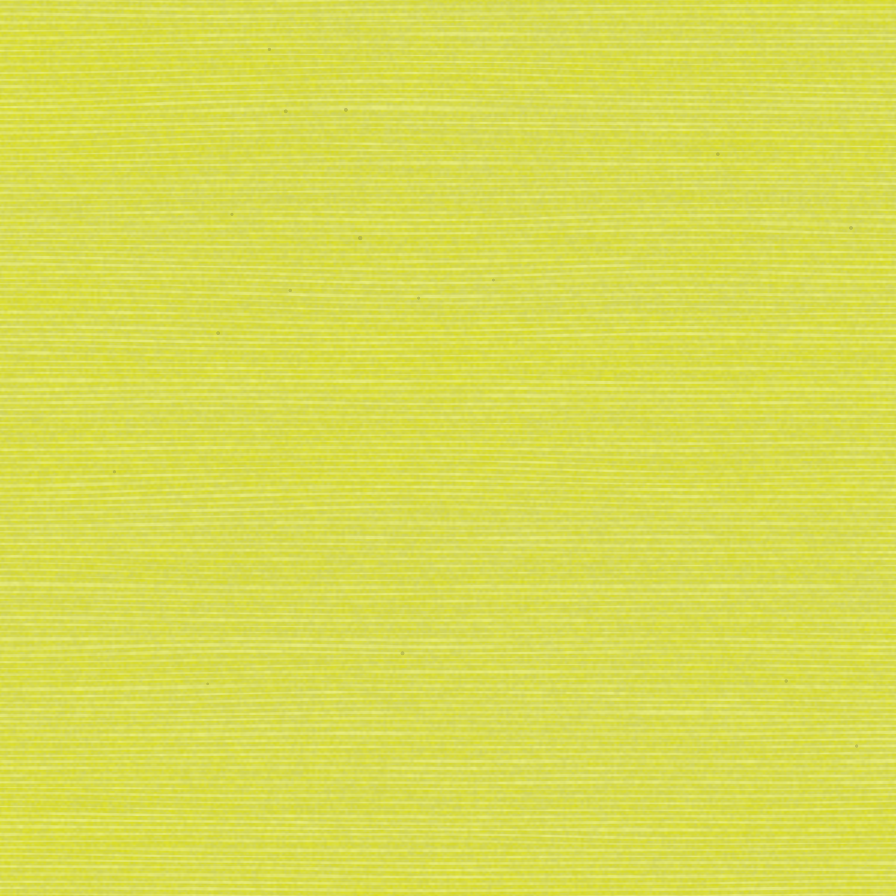
Reproduce this texture procedurally as a WebGL 1 fragment shader.

```glsl
precision highp float;
// Lime ribbed cloth: fine pale threads run sideways over a yellow-green ground.
// Noise bends the rows, varies each thread and beads it along its length;
// fine grain, soft streaks and a few tiny specks finish the ground.
uniform vec2 u_resolution;

const float ROWS = 132.0;
const float BEADS = 170.0;
const vec3 VIVID = vec3(0.855, 0.865, 0.150);
const vec3 MUTED = vec3(0.822, 0.838, 0.385);
const vec3 PALE = vec3(0.895, 0.910, 0.480);
const vec3 SPECK = vec3(0.60, 0.61, 0.24);

float hash(vec2 p) {
  return fract(sin(dot(p, vec2(12.9898, 78.233))) * 43758.5453);
}

float noise(vec2 p) {
  vec2 cell = floor(p);
  vec2 f = fract(p);
  f = f * f * (3.0 - 2.0 * f);
  float low = mix(hash(cell), hash(cell + vec2(1.0, 0.0)), f.x);
  float high = mix(hash(cell + vec2(0.0, 1.0)), hash(cell + 1.0), f.x);
  return mix(low, high, f.y);
}

// Row coordinate, bent so that the threads wander and their gaps differ.
float rowCoordinate(vec2 uv) {
  float sway = 0.9 * noise(uv * vec2(2.5, 9.0));
  float spacing = 0.55 * noise(uv * vec2(4.0, 62.0) + 17.0);
  return uv.y * ROWS + sway + spacing;
}

// Coverage of the pale thread at a height within its row.
float thread(float height, float row, float x, float pixel) {
  float halfWidth = mix(0.10, 0.23, hash(vec2(row, 3.0)));
  halfWidth += 0.10 * (noise(vec2(x * 22.0, row * 5.3)) - 0.5);
  float edge = 0.05 + 0.5 * pixel;
  float body = 1.0 - smoothstep(halfWidth - edge, halfWidth + edge, abs(height - 0.5));
  float strength = mix(0.55, 1.1, noise(vec2(x * 12.0, row * 3.7)));
  float bead = mix(0.65, 1.15, noise(vec2(x * BEADS, row * 7.1)));
  return clamp(body * strength * bead, 0.0, 1.0);
}

// Share of the muted colour in the ground between the threads.
float groundTone(vec2 uv, float height, float row) {
  float streak = noise(uv * vec2(2.0, 24.0) + 31.0) - 0.5;
  float fibre = noise(vec2(uv.x * 120.0, row * 4.3)) - 0.5;
  float grain = noise(uv * 380.0) - 0.5;
  float underside = 1.0 - smoothstep(0.0, 0.24, abs(height - 0.20));
  return 0.62 + 0.30 * streak + 0.42 * fibre + 0.60 * grain - 0.28 * underside;
}

// Sparse round flecks, one at most in each cell.
float specks(vec2 uv, float pixel) {
  vec2 grid = uv * 14.0;
  vec2 cell = floor(grid);
  vec2 center = 0.2 + 0.6 * vec2(hash(cell + 5.0), hash(cell + 9.0));
  float present = step(0.88, hash(cell + 2.0));
  float radius = mix(0.012, 0.026, hash(cell + 7.0));
  float away = length(fract(grid) - center);
  return present * (1.0 - smoothstep(radius, radius + 14.0 * pixel, away));
}

void main() {
  vec2 uv = gl_FragCoord.xy / u_resolution;
  float pixel = 1.0 / u_resolution.y;
  float coordinate = rowCoordinate(uv);
  float row = floor(coordinate);
  float height = fract(coordinate);

  // Ground, then the raised threads, then the flecks.
  float tone = clamp(groundTone(uv, height, row), 0.0, 1.0);
  vec3 color = mix(VIVID, MUTED, tone);
  color = mix(color, PALE, thread(height, row, uv.x, ROWS * pixel));
  color = mix(color, SPECK, 0.5 * specks(uv, pixel));

  // Faint light and dark grain over everything.
  color += 0.035 * (noise(uv * 300.0 + 71.0) - 0.5);
  gl_FragColor = vec4(color, 1.0);
}
```
